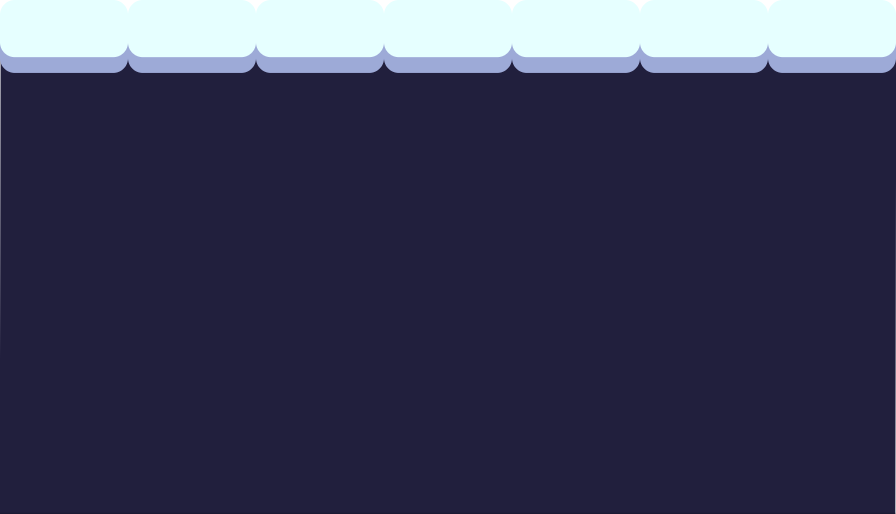
Reproduce this background procedurally as a WebGL 2 fragment shader.

```glsl
#version 300 es
precision highp float;

// A dark navy panel hanging under a row of seven pale rounded tiles.
// Each tile is a rounded-box distance, repeated with fract; a shifted lavender
// copy gives it a thick lower lip. Lengths are fractions of the canvas width.

uniform vec2 u_resolution;
out vec4 outColor;

float roundedBox(vec2 p, vec2 halfSize, float radius) {
    vec2 q = abs(p) - halfSize + radius;
    return length(max(q, 0.0)) + min(max(q.x, q.y), 0.0) - radius;
}

// Turns a signed distance into smooth coverage, one pixel wide.
float coverage(float dist) {
    return clamp(0.5 - dist * u_resolution.x, 0.0, 1.0);
}

void main() {
    // x runs rightward, depth runs down from the top edge
    float x = gl_FragCoord.x / u_resolution.x;
    float depth = (u_resolution.y - gl_FragCoord.y) / u_resolution.x;
    float bottom = u_resolution.y / u_resolution.x;

    vec3 paper = vec3(1.0);
    vec3 navy = vec3(0.13, 0.122, 0.24);
    vec3 lavender = vec3(0.615, 0.665, 0.845);
    vec3 ice = vec3(0.902, 1.0, 1.0);

    // Panel, with sides that lean very slightly to the left
    float leftEdge = 0.0008 - 0.002 * depth;
    float rightEdge = 1.0004 - 0.002 * depth;
    float panel = max(max(leftEdge - x, x - rightEdge), 0.04 - depth);
    vec3 color = mix(paper, navy, coverage(panel));

    // Thin darker seam along the foot of the panel
    color *= 1.0 - 0.15 * coverage(bottom - 0.0015 - depth);

    // Row of tiles: lavender lip first, then the pale face above it
    vec2 local = vec2((fract(x * 7.0) - 0.5) / 7.0, depth - 0.0319);
    vec2 halfTile = vec2(0.5 / 7.0, 0.0319);
    float lip = roundedBox(local - vec2(0.0, 0.0176), halfTile, 0.0165);
    float face = roundedBox(local, halfTile, 0.0165);
    color = mix(color, lavender, coverage(lip));
    color = mix(color, ice, coverage(face));

    outColor = vec4(color, 1.0);
}
```
